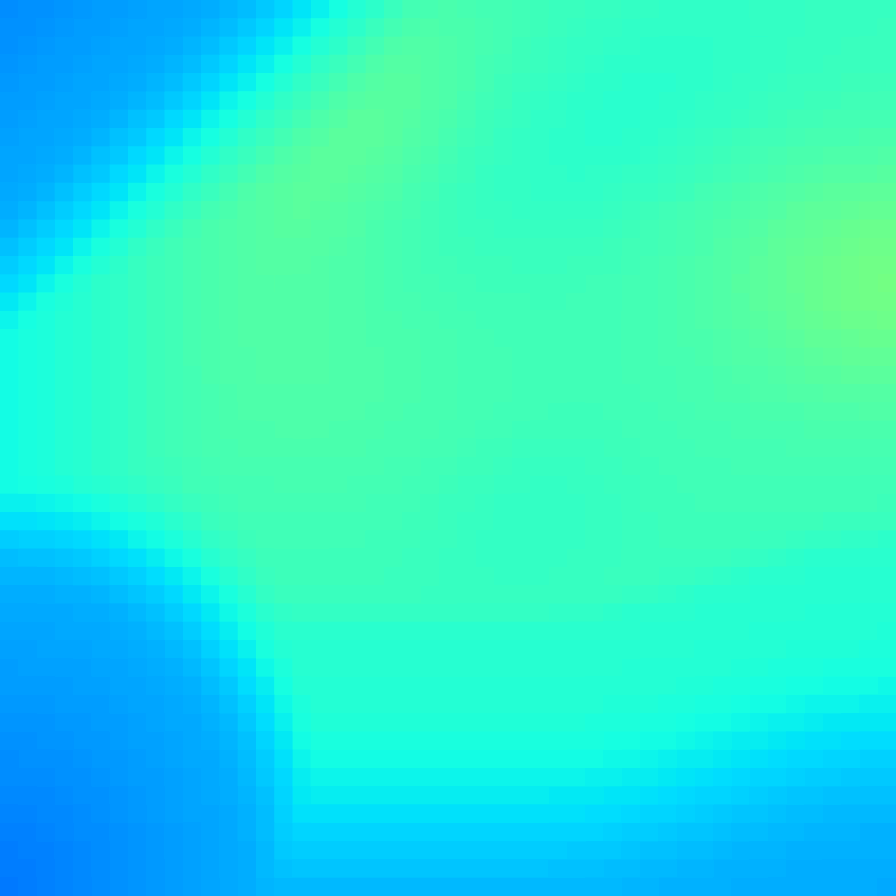
This background is drawn by a Shadertoy shader. Its source:

```glsl
// Draws a coarse heat map: a green plateau falling to cyan and blue at its corners.
#define CELLS 49.0        // cells along each side
#define LEVELS 255.0      // steps of the colour scale
#define PLATEAU 0.418     // heat of the flat middle
#define BLEND 0.014       // softness where slopes meet

// Rainbow scale from blue through cyan and green towards red
vec3 rainbow(float heat) {
    float red = (heat - 0.35) / 0.31;
    float green = (heat - 0.125) / 0.25;
    float blue = 1.0 - (heat - 0.34) / 0.31;
    return clamp(vec3(red, green, blue), 0.0, 1.0);
}

float softMin(float a, float b) {
    float h = max(BLEND - abs(a - b), 0.0) / BLEND;
    return min(a, b) - 0.25 * BLEND * h * h;
}

// Elliptical bump, turned by an angle in radians
float glow(vec2 p, vec2 center, vec2 radius, float angle) {
    float c = cos(angle), s = sin(angle);
    vec2 d = p - center;
    d = vec2(c * d.x + s * d.y, c * d.y - s * d.x) / radius;
    return exp(-dot(d, d));
}

// Middle of the map, with warm hills and cool hollows
float plateau(vec2 p) {
    float heat = PLATEAU;
    heat += 0.042 * glow(p, vec2(0.39, 0.86), vec2(0.20, 0.10), 0.75);
    heat += 0.027 * glow(p, vec2(0.33, 0.59), vec2(0.23, 0.18), 0.0);
    heat += 0.070 * glow(p, vec2(1.02, 0.69), vec2(0.22, 0.14), -0.1);
    heat += 0.010 * glow(p, vec2(0.82, 0.52), vec2(0.25, 0.16), 0.0);
    heat -= 0.020 * glow(p, vec2(0.70, 0.87), vec2(0.20, 0.10), 0.6);
    heat -= 0.014 * glow(p, vec2(0.60, 0.43), vec2(0.12, 0.09), 0.5);
    return heat;
}

// Straight diagonal slope into the upper left corner
float upperLeftSlope(vec2 p) {
    float t = p.x / 0.371 + (1.0 - p.y) / 0.365;
    return 0.26 + 0.05 * t + 0.13 * smoothstep(0.6, 1.5, t);
}

// Rounded slope into the lower left corner
float lowerLeftSlope(vec2 p) {
    float r = length(p / vec2(0.358, 0.443));
    return 0.24 + 0.07 * r + 0.11 * smoothstep(0.75, 1.25, r);
}

// Slope along the lower side, reaching higher at the right
float lowerSlope(vec2 p) {
    float h = p.y - 0.09 * smoothstep(0.6, 1.0, p.x);
    return 0.30 + 0.1 * h + 0.07 * smoothstep(-0.04, 0.22, h)
         + 0.6 * max(h - 0.3, 0.0);
}

float heatAt(vec2 p) {
    float leftSlope = 0.37 + 0.3 * p.x;
    float heat = softMin(plateau(p), leftSlope);
    heat = softMin(heat, upperLeftSlope(p));
    heat = softMin(heat, lowerLeftSlope(p));
    return softMin(heat, lowerSlope(p));
}

void mainImage(out vec4 fragColor, in vec2 fragCoord) {
    // Snap to cell centers, blending over one pixel at each border
    vec2 grid = fragCoord / iResolution.xy * CELLS - 0.5;
    vec2 base = floor(grid);
    vec2 pixel = CELLS / iResolution.xy;
    vec2 step01 = clamp((grid - base - 0.5) / pixel + 0.5, 0.0, 1.0);
    vec2 p = (base + step01 + 0.5) / CELLS;

    float heat = floor(heatAt(p) * LEVELS + 0.5) / LEVELS;
    fragColor = vec4(rainbow(heat), 1.0);
}
```
